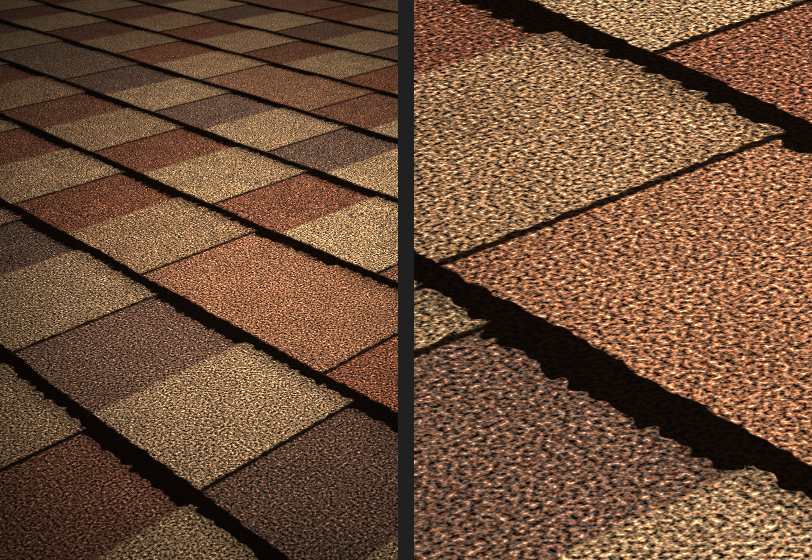
Left, the full canvas; right, a detail of the centre.
A Shadertoy shader for this texture:

```glsl
#define COURSE_DEPTH 0.493
#define PAIR_WIDTH 0.77
#define STAGGER 0.28
#define TAB_SPLIT 0.46
#define JOINT_HALF_WIDTH 0.006
#define GRAIN_FREQ 160.0
#define GRAIN_CONTRAST 1.5
#define TAN vec3(0.71, 0.555, 0.39)
#define BROWN vec3(0.45, 0.335, 0.265)
#define RED vec3(0.54, 0.325, 0.225)
#define GAP vec3(0.065, 0.038, 0.022)

float hash(vec2 p) {
    vec3 q = fract(p.xyx * 0.1031);
    q += dot(q, q.yzx + 33.33);
    return fract((q.x + q.y) * q.z);
}

float cornerSlope(vec2 cell, vec2 offset) {
    float angle = 6.2832 * hash(cell);
    return dot(vec2(cos(angle), sin(angle)), offset);
}

float gradientNoise(vec2 p) {
    vec2 i = floor(p), f = fract(p), e = vec2(1.0, 0.0);
    vec2 w = f * f * f * (f * (f * 6.0 - 15.0) + 10.0);
    return mix(mix(cornerSlope(i, f), cornerSlope(i + e.xy, f - e.xy), w.x),
               mix(cornerSlope(i + e.yx, f - e.yx), cornerSlope(i + e.xx, f - e.xx), w.x), w.y);
}

void mainImage(out vec4 fragColor, in vec2 fragCoord) {
    vec2 p = fragCoord / iResolution.y;

    // Roof plane from two vanishing points on one horizon
    float depth = max(1.361 - p.y, 0.05);
    vec2 ground = vec2(2.5 - p.x, p.x + 1.306) / depth;
    vec2 footprint = fwidth(ground);

    // Granules, fading where they become smaller than a pixel
    float blur = (footprint.x + footprint.y) * 0.5 * GRAIN_FREQ;
    float focus = 1.0 / (1.0 + 0.2 * blur * blur);
    float grain = gradientNoise(ground * GRAIN_FREQ)
                + 0.6 * gradientNoise(ground * GRAIN_FREQ * 2.1 + 7.3);
    float tint = gradientNoise(ground * GRAIN_FREQ * 0.9 + 41.7);
    float rough = gradientNoise(ground * 45.0);

    // Courses with slightly wavy edges
    float v = (ground.y - 1.325) / COURSE_DEPTH;
    v += 0.025 * gradientNoise(ground * vec2(4.0, 1.0)) + 0.012 * rough;
    float row = floor(v), across = v - row;
    float aaV = footprint.y / COURSE_DEPTH;

    // Staggered pairs: a dark tab then a light one, some merged
    float phase = 2.64 + STAGGER * (row - 1.0) + 0.14 * max(0.0, 1.0 - abs(row));
    float u = (phase - ground.x) / PAIR_WIDTH + 0.004 * rough;
    float pair = floor(u), along = u - pair;
    float aaU = footprint.x / PAIR_WIDTH;
    vec2 id = vec2(row, pair);
    float split = TAB_SPLIT + 0.06 * (hash(id + 3.7) - 0.5) + 0.012 * grain * focus;
    float second = smoothstep(-aaU, aaU, along - split);
    float merged = step(abs(mod(row + 3.0 * pair, 7.0) - 1.0), 0.5);

    // Tab colours
    float warmth = 0.5 - 0.5 * cos(2.0944 * row) + 0.5 * (hash(id + 17.1) - 0.5);
    vec3 dark = mix(BROWN, RED, clamp(warmth, 0.0, 1.0));
    vec3 light = mix(TAN, dark, 0.3 * hash(id + 29.3));
    vec3 color = mix(dark, light, mix(second, 0.35, merged));
    color *= 0.93 + 0.14 * hash(id + 5.9) + 0.12 * gradientNoise(ground * 9.0);
    color *= max(0.12, 1.0 + GRAIN_CONTRAST * grain * focus);
    color += vec3(0.12, 0.0, -0.06) * tint * focus;
    color += vec3(0.22, 0.20, 0.17) * smoothstep(0.38, 0.6, grain) * focus;

    // Shadow under each course, deeper above the recessed tab
    float shadowDepth = mix(0.09, 0.05, second) + 0.025 * rough;
    float shadow = smoothstep(-aaV, aaV, across - 1.0 + shadowDepth);
    float lip = 1.0 - smoothstep(-aaV, aaV, across - 0.028);
    float contact = 0.35 * smoothstep(0.82, 1.0, across);

    // Joints between pairs
    float jointDistance = min(along, 1.0 - along) * PAIR_WIDTH;
    float jointWidth = JOINT_HALF_WIDTH * (1.0 + 0.8 * rough);
    float joint = 1.0 - smoothstep(-footprint.x, footprint.x, jointDistance - jointWidth);

    color *= 1.0 - contact;
    float gap = max(max(shadow, lip), 0.9 * joint);
    color = mix(color, GAP * (1.0 + 0.9 * grain * focus), gap);

    // Pool of light fading toward the corners
    vec2 away = p - vec2(0.48, 0.58);
    away /= vec2(0.65, away.y > 0.0 ? 0.5 : 0.75);
    color *= 0.06 + 0.98 * exp(-1.1 * dot(away, away));

    fragColor = vec4(clamp(color, 0.0, 1.0), 1.0);
}
```
